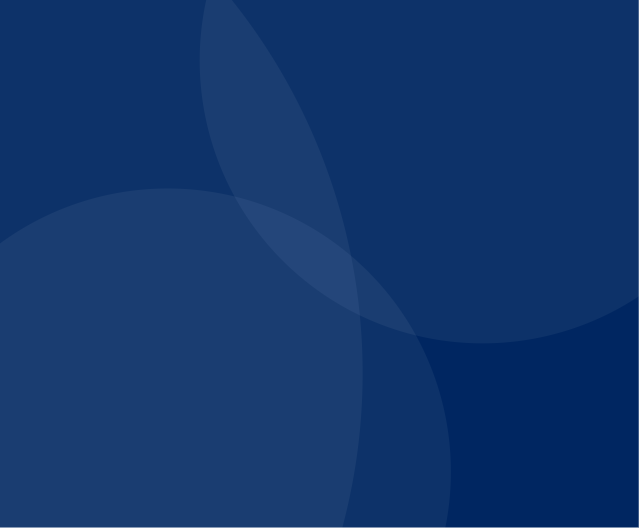
This background is drawn by a Shadertoy shader. Its source:

```glsl
// Navy backdrop with three large translucent discs and a thin white trim on the right and bottom.

const vec3 NAVY      = vec3(0.000, 0.150, 0.380);
const vec3 ONE_DISC  = vec3(0.051, 0.196, 0.412);
const vec3 TWO_DISCS = vec3(0.102, 0.240, 0.442);
const vec3 ALL_DISCS = vec3(0.143, 0.275, 0.478);
const vec3 TRIM      = vec3(1.0);

// Linear edge coverage: 1 inside (negative distance), 0 outside.
float coverage(float dist, float pixel) {
    return clamp(0.5 - dist / pixel, 0.0, 1.0);
}

float disc(vec2 p, vec2 center, float radius, float pixel) {
    return coverage(length(p - center) - radius, pixel);
}

// Each overlapping disc lifts the navy by one tone.
vec3 layerColor(float layers) {
    vec3 color = mix(NAVY, ONE_DISC, clamp(layers, 0.0, 1.0));
    color = mix(color, TWO_DISCS, clamp(layers - 1.0, 0.0, 1.0));
    return mix(color, ALL_DISCS, clamp(layers - 2.0, 0.0, 1.0));
}

void mainImage(out vec4 fragColor, in vec2 fragCoord) {
    // Canvas width is one unit.
    float pixel = 1.0 / iResolution.x;
    vec2 p = fragCoord * pixel;

    // Overlapping discs: upper right, lower left, and a wide one from the left.
    float layers = disc(p, vec2(0.754, 0.7305), 0.442, pixel)
                 + disc(p, vec2(0.2620, 0.0880), 0.4425, pixel)
                 + disc(p, vec2(-0.367, 0.242), 0.9336, pixel);
    vec3 color = layerColor(layers);

    // White trim: full on the right edge, finer along the bottom.
    float rightTrim = coverage(1.0 - p.x - 0.00195, pixel);
    float bottomTrim = coverage(p.y - 0.00076, pixel);
    color = mix(color, TRIM, max(rightTrim, bottomTrim));

    fragColor = vec4(color, 1.0);
}
```
